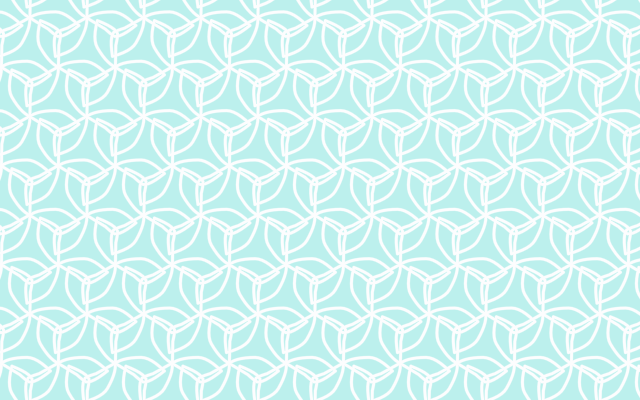
Reproduce this pattern procedurally as a WebGL 2 fragment shader.

```glsl
#version 300 es
precision highp float;
// Interlaced white three-petal loops on a triangular lattice over pale aqua.

#define PERIOD 0.1425                  // node spacing, in canvas heights
#define NODE vec2(0.6444, 0.5444)      // one lattice node, in canvas heights
#define HALF_WIDTH 0.027               // half stroke width, in periods
#define EDGE_SOFT 0.014                // least edge blur, in periods
#define GROUND vec3(0.737, 0.940, 0.928)
#define STROKE vec3(0.992, 0.994, 0.998)
#define STEPS 6                        // straight pieces per curve

uniform vec2 u_resolution;
out vec4 fragColor;

const float ROW = 0.8660254;           // row height of the lattice

float segmentDistance(vec2 p, vec2 a, vec2 b) {
  vec2 ab = b - a, ap = p - a;
  return length(ap - ab * clamp(dot(ap, ab) / dot(ab, ab), 0.0, 1.0));
}

// Distance to a quadratic curve from a to b, bent toward c
float curveDistance(vec2 p, vec2 a, vec2 c, vec2 b) {
  float d = 1e3;
  vec2 last = a;
  for (int i = 1; i <= STEPS; i++) {
    float t = float(i) / float(STEPS);
    vec2 next = mix(mix(a, c, t), mix(c, b, t), t);
    d = min(d, segmentDistance(p, last, next));
    last = next;
  }
  return d;
}

// One arm around a node: an outer arc and an incoming strand
float armDistance(vec2 p) {
  vec2 lowTip = vec2(-0.049, -0.390), leftTip = vec2(-0.313, 0.237);
  vec2 shoulder = vec2(0.361, -0.156);
  vec2 neck = vec2(0.010, -0.195), bend = vec2(0.039, 0.010);

  // Arc from the low tip around the petal to the strand crossing
  float d = curveDistance(p, lowTip, vec2(0.276, -0.302), shoulder);
  d = min(d, curveDistance(p, shoulder, vec2(0.502, 0.088), vec2(0.502, 0.254)));

  // Strand from the crossing below, past the node, to the left tip
  d = min(d, segmentDistance(p, vec2(0.002, -0.612), neck));
  d = min(d, curveDistance(p, neck, vec2(0.047, -0.030), bend));
  return min(d, curveDistance(p, bend, vec2(0.0, 0.117), leftTip));
}

// Three arms, each turned by a third of a circle
float motifDistance(vec2 p) {
  const mat2 THIRD_TURN = mat2(-0.5, ROW, -ROW, -0.5);
  float d = 1e3;
  for (int i = 0; i < 3; i++) {
    d = min(d, armDistance(p));
    p = THIRD_TURN * p;
  }
  return d;
}

// Nearest stroke among the nodes at the corners of a lattice rhombus
float latticeDistance(vec2 p) {
  float row = p.y / ROW;
  vec2 cell = floor(vec2(p.x - 0.5 * row, row));
  float d = 1e3;
  for (int j = 0; j < 2; j++) {
    for (int i = 0; i < 2; i++) {
      vec2 id = cell + vec2(i, j);
      vec2 node = vec2(id.x + 0.5 * id.y, id.y * ROW);
      d = min(d, motifDistance(p - node));
    }
  }
  return d;
}

void main() {
  vec2 p = (gl_FragCoord.xy / u_resolution.y - NODE) / PERIOD;
  float pixel = 1.0 / (u_resolution.y * PERIOD);
  float soft = max(EDGE_SOFT, 0.8 * pixel);
  float ink = 1.0 - smoothstep(-soft, soft, latticeDistance(p) - HALF_WIDTH);
  fragColor = vec4(mix(GROUND, STROKE, ink), 1.0);
}
```
